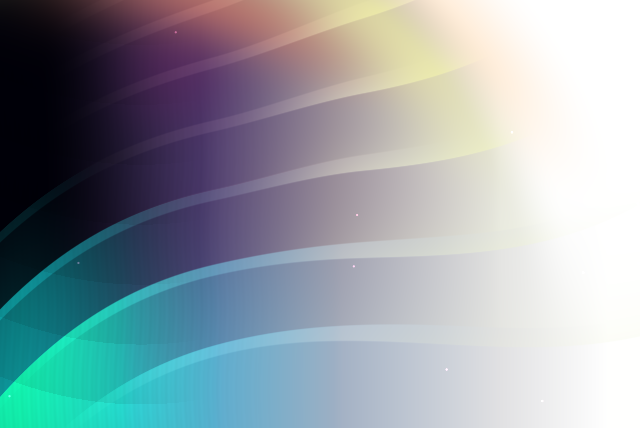
Reproduce this background procedurally as a WebGL 2 fragment shader.

```glsl
#version 300 es
precision highp float;
// Sweeping translucent ribbons running from teal and night blue into warm white light.
uniform vec2 u_resolution;
out vec4 fragColor;

float hash(vec2 p) {
    return fract(sin(dot(p, vec2(127.1, 311.7))) * 43758.5);
}

float bell(float v, float width) {
    return exp(-v * v / (width * width));
}

float ramp(float from, float to, float v) {
    return clamp((v - from) / (to - from), 0.0, 1.0);
}

// Height of one ribbon fold: a cubic in x that drifts with the index.
float ribbonEdge(float x, float index) {
    float t = x / 0.39;
    vec4 basis = vec4(1.0, t, t * (t - 1.0) / 2.0, t * (t - 1.0) * (t - 2.0) / 6.0);
    vec4 shape = vec4(0.072, 0.277, -0.211, 0.167)
        + index * vec4(0.2165, -0.0295, 0.0255, 0.0175)
        + index * index * vec4(-0.0115, 0.003, 0.0025, -0.005);
    return dot(basis, shape);
}

// Night through violet and mauve to white.
vec3 duskRamp(float x) {
    vec3 c = mix(vec3(0.0, 0.0, 0.03), vec3(0.30, 0.23, 0.43), smoothstep(0.09, 0.55, x));
    c = mix(c, vec3(0.59, 0.54, 0.59), ramp(0.47, 0.78, x));
    c = mix(c, vec3(0.90, 0.90, 0.88), ramp(0.78, 1.17, x));
    return mix(c, vec3(1.0), ramp(1.15, 1.40, x));
}

// Green through cyan and pale blue to white.
vec3 seaRamp(float x) {
    vec3 c = mix(vec3(0.07, 0.93, 0.67), vec3(0.15, 0.80, 0.79), ramp(0.05, 0.32, x));
    c = mix(c, vec3(0.36, 0.69, 0.82), ramp(0.28, 0.52, x));
    c = mix(c, vec3(0.63, 0.69, 0.77), ramp(0.50, 0.80, x));
    c = mix(c, vec3(0.88, 0.88, 0.89), ramp(0.78, 1.17, x));
    return mix(c, vec3(1.0), ramp(1.17, 1.42, x));
}

// Sparse pinpoints, at most one per cell.
float sparks(vec2 p) {
    vec2 cell = floor(p * 9.0);
    vec2 center = 0.2 + 0.6 * vec2(hash(cell), hash(cell + 7.3));
    float d = length(fract(p * 9.0) - center);
    return step(0.92, hash(cell + 3.1)) * (1.0 - smoothstep(0.01, 0.035, d));
}

void main() {
    vec2 p = gl_FragCoord.xy / u_resolution.y;
    float pixel = 1.0 / u_resolution.y;

    // Stack from the bottom up: each fold is a pale strip between two edges.
    float layer = -1.0;
    float rise = 0.2;
    float strip = 0.0;
    float stripWidth = mix(0.026, 0.045, smoothstep(0.5, 1.1, p.x));
    for (int i = -1; i <= 5; i++) {
        float index = float(i);
        float drop = 0.026 * (1.0 - smoothstep(0.5, 0.85, p.x) * smoothstep(-0.5, 1.2, index));
        float above = p.y - ribbonEdge(p.x, index) + drop;
        float overLower = smoothstep(-pixel, pixel, above);
        float overUpper = smoothstep(-pixel, pixel, above - stripWidth);
        rise = mix(rise, above, overLower);
        layer = mix(layer, index + 1.0, overUpper);
        strip += overLower - overUpper;
    }

    // Lower ribbons take on the sea colours, sooner at the left.
    float across = smoothstep(0.0, 0.5, p.x);
    float level = layer + 1.5 * (clamp(rise, 0.0, 0.2) - 0.1);
    float sea = 1.0 - smoothstep(mix(0.0, -1.1, across), mix(2.5, 1.35, across), level);
    vec3 deepTint = mix(vec3(1.0), vec3(1.0, 0.85, 1.2), smoothstep(0.2, 1.0, layer) * (1.0 - across));
    vec3 color = mix(duskRamp(p.x), seaRamp(p.x) * deepTint, sea);

    // Faint curved folds and fine upright grain on the left.
    float left = 1.0 - smoothstep(0.25, 0.5, p.x);
    float fold = fract((p.y - 0.055 - 0.6 * pow(p.x - 0.33, 2.0)) / 0.14);
    color *= 1.0 + 0.08 * left * (fold - 0.5);
    float grain = sin(p.x * 420.0 + 2.0 * sin(p.y * 17.0)) * sin(p.x * 157.0);
    color *= 1.0 + 0.018 * grain * (1.0 - smoothstep(0.3, 0.75, p.x));

    // Magenta haze and red glow near the top.
    float radius = length(p - vec2(0.2));
    color = mix(color, vec3(0.40, 0.13, 0.37), 0.42 * bell(length(p - vec2(0.41, 0.85)), 0.14));
    float redGlow = bell(radius - 0.85, 0.12) * smoothstep(0.72, 1.0, p.y) * smoothstep(-0.05, 0.5, p.x);
    color = mix(color, vec3(0.76, 0.42, 0.38), 0.75 * redGlow);

    // Cream light gathers above each lower edge towards the right; strips stay faint.
    float sheen = exp(-max(rise, 0.0) * 13.0) * smoothstep(0.5, 1.1, p.x);
    color = mix(color, vec3(0.94, 0.96, 0.82), sheen * mix(0.15, 0.65, smoothstep(0.1, 0.75, p.y)));
    float stripFade = smoothstep(0.1, 0.5, p.x) * (1.0 - smoothstep(0.75, 1.05, p.x));
    color += vec3(0.055, 0.05, 0.04) * strip * stripFade;

    // Yellow rim, then peach fading to white outside the great arc.
    float yellow = bell(radius - 1.02, radius < 1.02 ? 0.13 : 0.08) * smoothstep(0.45, 0.97, p.y);
    color = mix(color, vec3(0.94, 0.93, 0.64), yellow * (0.65 + 0.25 * sheen));
    float peach = (1.0 - smoothstep(1.06, 1.32, radius)) * smoothstep(0.5, 0.9, p.y);
    vec3 outside = mix(vec3(1.0), vec3(1.0, 0.90, 0.79), peach);
    color = mix(color, outside, smoothstep(1.03, 1.17, radius) * smoothstep(0.15, 0.6, p.y));

    color += vec3(0.35, 0.18, 0.25) * sparks(p);
    fragColor = vec4(clamp(color, 0.0, 1.0), 1.0);
}
```
